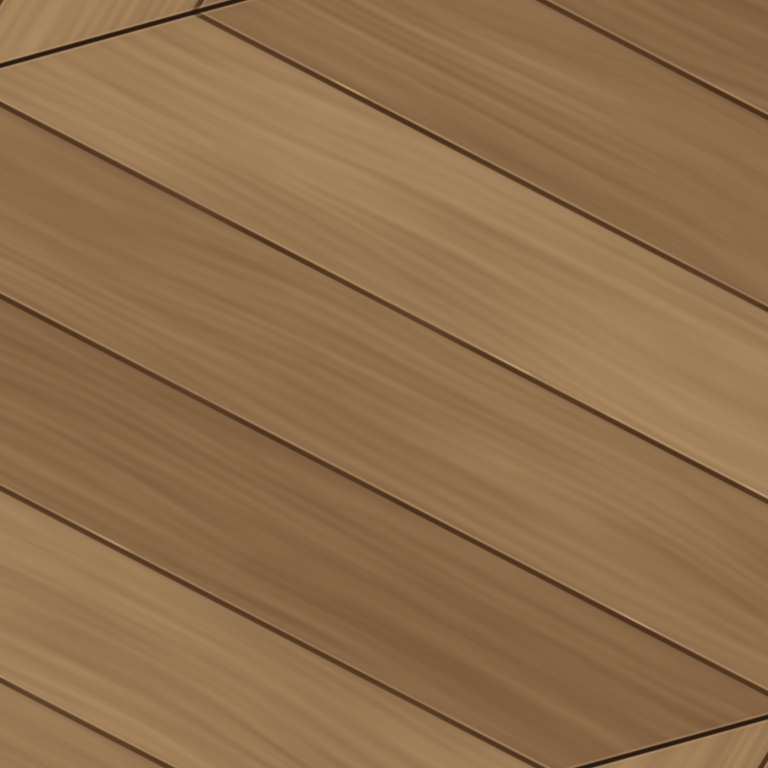
A three.js fragment shader for this texture:

```glsl
// Chevron parquet: slanted oak planks mirrored at mitred joints, with grain and bevelled seams.
varying vec2 vUv;

const float JOINT_ANGLE = 0.2688;    // tilt of the mitred joints
const float JOINT_START = -0.2015;   // offset of the lower joint
const float COLUMN_WIDTH = 1.083;    // distance between joints
const float SEAM_SLOPE = 0.518;      // fall of the planks per unit across
const float SEAM_STEP = 0.25;        // vertical distance between seams
const float SEAM_START = 0.1146;     // height of the first seam at the left edge
const float SEAM_HALF = 0.0026;
const float JOINT_HALF = 0.0022;
const float LIP_OFFSET = 0.0046;     // highlight beside each seam
const float EDGE_SOFT = 0.0022;
const float TONE_PERIOD = 3.5;       // planks per light-dark cycle

const vec3 WOOD_DARK = vec3(0.490, 0.362, 0.242);
const vec3 WOOD_LIGHT = vec3(0.648, 0.517, 0.368);
const vec3 SEAM_COLOR = vec3(0.270, 0.165, 0.090);
const vec3 JOINT_COLOR = vec3(0.120, 0.075, 0.045);
const vec3 LIP_COLOR = vec3(0.790, 0.650, 0.480);

float hash(vec2 p) {
  return fract(sin(dot(p, vec2(127.1, 311.7))) * 43758.5453);
}

float noise(vec2 p) {
  vec2 i = floor(p);
  vec2 f = fract(p);
  f = f * f * (3.0 - 2.0 * f);
  return mix(mix(hash(i), hash(i + vec2(1.0, 0.0)), f.x),
             mix(hash(i + vec2(0.0, 1.0)), hash(i + vec2(1.0, 1.0)), f.x), f.y);
}

// Soft line of the given half width around distance zero
float line(float d, float halfWidth) {
  return 1.0 - smoothstep(halfWidth - EDGE_SOFT * 0.5, halfWidth + EDGE_SOFT, abs(d));
}

// Signed grain tone; g.x runs along the plank, g.y across it
float woodGrain(vec2 g) {
  float bend = noise(g * vec2(2.4, 7.0)) - 0.5;
  float across = g.y + 0.045 * bend;
  float mottle = noise(g * vec2(3.2, 11.0) + 5.3) - 0.5;
  float streak = noise(vec2(g.x * 4.5, across * 75.0)) - 0.5;
  float fibre = noise(vec2(g.x * 24.0, across * 240.0)) - 0.5;
  float rings = sin(across * 390.0 + 5.0 * noise(g * vec2(4.0, 28.0)));
  float ringMask = smoothstep(0.25, 0.75, noise(g * vec2(3.0, 13.0) + 9.1));
  return 0.32 * mottle + 0.36 * streak + 0.10 * fibre + 0.075 * rings * ringMask;
}

void main() {
  // Fold every column onto the first one, mirrored at the joints
  vec2 jointNormal = vec2(-sin(JOINT_ANGLE), cos(JOINT_ANGLE));
  float v = dot(vUv, jointNormal) - JOINT_START;
  float column = floor(v / COLUMN_WIDTH);
  float inside = v - column * COLUMN_WIDTH;
  float folded = mix(inside, COLUMN_WIDTH - inside, mod(column, 2.0));
  vec2 p = vUv + jointNormal * (folded - v);

  // Plank index and signed distance to the nearest seam
  vec2 along = normalize(vec2(1.0, -SEAM_SLOPE));
  vec2 across = vec2(-along.y, along.x);
  float s = (p.y + SEAM_SLOPE * p.x - SEAM_START) / SEAM_STEP;
  float plank = floor(s);
  float seamDist = (fract(s + 0.5) - 0.5) * SEAM_STEP * along.x;
  float jointDist = min(inside, COLUMN_WIDTH - inside);

  // Plank tone, slowly cycling with a little variation
  vec2 id = vec2(plank, column);
  float phase = plank - 3.0 + column * (column - 1.0);
  float tone = 0.53 + 0.31 * cos(6.28319 * phase / TONE_PERIOD);
  tone += 0.06 * (hash(id + 2.7) - 0.5);

  // Grain, shifted per plank
  vec2 g = vec2(dot(p, along), dot(p, across));
  vec2 shift = vec2(hash(id + 11.0), hash(id + 23.0)) * 17.0;
  tone += woodGrain(g + shift);
  vec3 color = mix(WOOD_DARK, WOOD_LIGHT, clamp(tone, -0.15, 1.1));

  // Soft shade, worn highlight and dark core of the seams
  float seamId = floor(s + 0.5);
  float wear = noise(vec2(g.x * 9.0, seamId * 7.3 + column * 3.1));
  float glint = smoothstep(0.70, 0.95, noise(vec2(g.x * 14.0, seamId * 5.7 + 40.0)));
  color *= 1.0 - 0.13 * exp(-abs(seamDist) / 0.006);
  float lip = line(seamDist - LIP_OFFSET, 0.0012);
  color = mix(color, LIP_COLOR, lip * (0.22 + 0.25 * wear + 0.4 * glint));
  color = mix(color, SEAM_COLOR, line(seamDist, SEAM_HALF) * (0.65 + 0.3 * wear));

  // Mitred joints
  color *= 1.0 - 0.12 * exp(-jointDist / 0.005);
  color = mix(color, LIP_COLOR, 0.3 * line(jointDist - LIP_OFFSET, 0.001));
  color = mix(color, JOINT_COLOR, 0.92 * line(jointDist, JOINT_HALF));

  gl_FragColor = vec4(color, 1.0);
}
```
